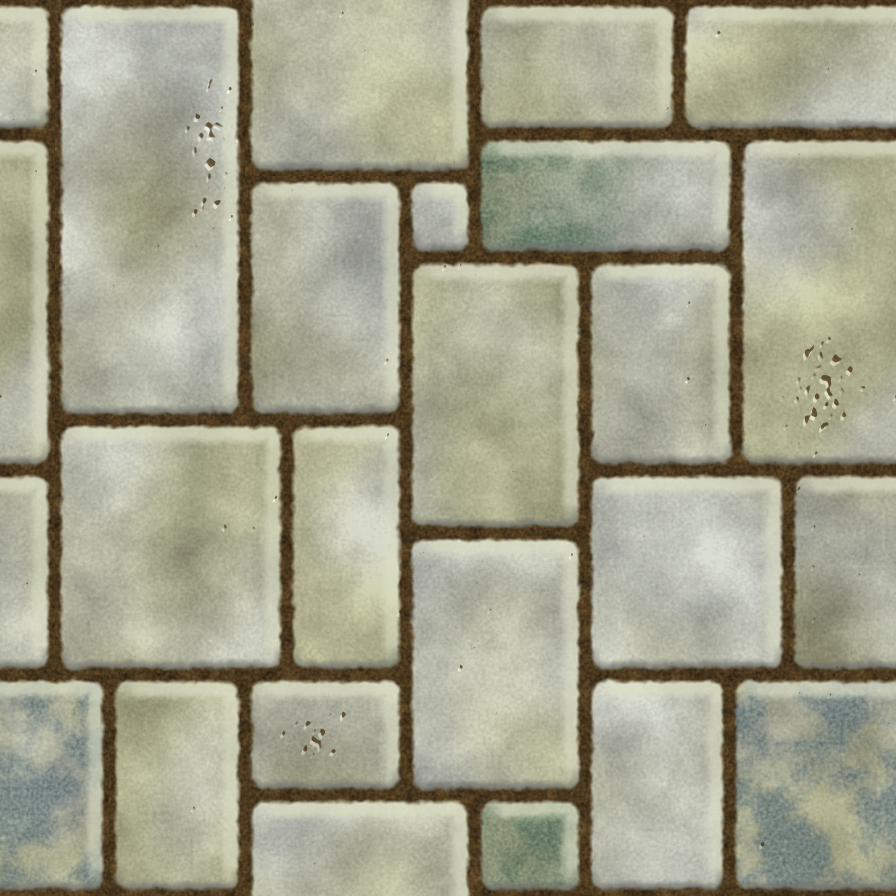
Reproduce this texture procedurally as a WebGL 1 fragment shader.

```glsl
precision highp float;
// Weathered paving of rounded, mixed-size stones with brown earth joints.
uniform vec2 u_resolution;

#define REPEATS 1.0
#define UNITS 64.0     // layout units per repeat
#define GAP 0.48       // half the joint width
#define CORNER 0.85
#define GRAIN 0.20
#define WARM vec3(0.76, 0.76, 0.62)
#define PALE vec3(0.81, 0.82, 0.78)
#define SHADE vec3(0.40, 0.39, 0.30)
#define SLATE vec3(0.43, 0.44, 0.42)
#define EARTH vec3(0.29, 0.22, 0.12)
#define ALGAE vec3(0.34, 0.44, 0.36)
#define LICHEN vec3(0.39, 0.46, 0.48)

vec2 hash2(vec2 p) {
  vec3 a = fract(p.xyx * vec3(0.1031, 0.1030, 0.0973));
  a += dot(a, a.yzx + 33.33);
  return fract((a.xx + a.yz) * a.zy);
}

// Gradient noise, roughly -0.7 to 0.7
float corner(vec2 cell, vec2 f, vec2 o) {
  return dot(hash2(cell + o) * 2.0 - 1.0, f - o);
}
float noise(vec2 p) {
  vec2 i = floor(p), f = p - i;
  vec2 u = f * f * f * (f * (f * 6.0 - 15.0) + 10.0);
  return mix(mix(corner(i, f, vec2(0, 0)), corner(i, f, vec2(1, 0)), u.x),
             mix(corner(i, f, vec2(0, 1)), corner(i, f, vec2(1, 1)), u.x), u.y);
}
float fbm(vec2 p) {
  float sum = 0.0, amp = 1.0;
  for (int i = 0; i < 4; i++) {
    sum += amp * noise(p);
    p = p * 2.1 + 17.3;
    amp *= 0.55;
  }
  return sum;
}

// Keep the side of a box (left, top, right, bottom) that holds p
void cutX(inout vec4 b, vec2 p, float x) { if (p.x < x) b.z = min(b.z, x); else b.x = max(b.x, x); }
void cutY(inout vec4 b, vec2 p, float y) { if (p.y < y) b.w = min(b.w, y); else b.y = max(b.y, y); }

// Divide the repeat into stones; p is unwrapped where a stone crosses the border
vec4 findStone(inout vec2 p) {
  if (p.x < 3.9) p.x += UNITS;
  vec4 b = vec4(33.9, 0.0, 67.9, 48.2);
  if (p.x > 29.0 && p.x < 41.8 && p.y > 18.4 && p.y < 56.8) {          // centre pair
    b = vec4(29.0, 18.4, 41.8, 56.8);
    cutY(b, p, 38.1);
  } else if (p.x > 17.5 && p.x < 33.9 && (p.y < 12.6 || p.y > 56.8)) { // across top
    if (p.y < 12.6) p.y += UNITS;
    b = vec4(17.5, 56.8, 33.9, 76.6);
  } else if (p.y > 48.2) {                                             // lowest course
    if (p.x < 7.8) p.x += UNITS;
    b = vec4(7.8, 48.2, 71.8, 64.0);
    cutX(b, p, 17.5); cutX(b, p, 41.8); cutX(b, p, 52.1);
    if (p.x > 17.5 && p.x < 41.8) {
      cutY(b, p, 56.8);
      if (p.y < 56.8) b.z = 29.0; else b.x = 33.9;
    }
  } else if (p.x < 29.0 && p.y > 30.0) {                               // left, middle
    b = vec4(3.9, 30.0, 29.0, 48.2);
    cutX(b, p, 20.5);
  } else if (p.x < 33.9) {                                             // left, upper
    b = vec4(3.9, 0.0, 33.9, 30.0);
    cutX(b, p, 17.5);
    if (p.x > 17.5) { b.y = 12.6; cutX(b, p, 29.0); if (p.x > 29.0) b.w = 18.4; }
  } else {                                                             // right side
    cutY(b, p, 9.6); cutY(b, p, 33.6);
    if (p.y < 9.6) cutX(b, p, 48.5);
    else if (p.y > 33.6) { b.x = 41.8; cutX(b, p, 56.3); }
    else {
      cutX(b, p, 52.6);
      if (p.x < 52.6) { cutY(b, p, 18.4); if (p.y > 18.4) b.x = 41.8; }
    }
  }
  return b;
}

float spot(vec2 p, vec2 c, vec2 r) { vec2 v = (p - c) / r; return exp(-dot(v, v)); }

// Chipped hollows, dense in three worn areas and rare elsewhere
float pits(vec2 p) {
  float worn = spot(p, vec2(15.0, 11.0), vec2(1.4, 6.5))
             + spot(p, vec2(58.5, 27.5), vec2(3.0, 5.0)) + spot(p, vec2(22.4, 52.3), vec2(2.2, 1.8));
  return smoothstep(0.0, 0.15, noise(p * vec2(1.9, 1.5)) + 0.43 * worn - 0.52);
}

void main() {
  vec2 uv = gl_FragCoord.xy / u_resolution;
  vec2 p = fract(vec2(uv.x, 1.0 - uv.y) * REPEATS) * UNITS;
  vec4 box = findStone(p);
  vec2 centre = (box.xy + box.zw) * 0.5, local = p - centre;
  vec2 id = hash2(floor(centre * 10.0)), q = p + id * 90.0;
  float grain = noise(p * 3.4) + 0.6 * noise(p * 5.3 + 9.0);

  // Rounded outline with a slightly ragged edge
  vec2 halfSize = (box.zw - box.xy) * 0.5 - GAP;
  vec2 w = abs(local) - halfSize + CORNER;
  float d = length(max(w, 0.0)) + min(max(w.x, w.y), 0.0) - CORNER;
  d += 0.22 * noise(p * 0.7) + 0.16 * noise(p * 1.9);

  // Stone body: clouded tone, warm or cool by stone
  float tone = 0.74 + 0.55 * fbm(q * 0.13) + 0.2 * (id.x - 0.5) + GRAIN * grain;
  float cool = smoothstep(-0.35, 0.45, noise(q * 0.09 + 5.0) + 0.7 * (id.y - 0.5));
  vec3 stone = mix(mix(SHADE, SLATE, cool), mix(WARM, PALE, cool), clamp(tone, 0.0, 1.12));

  // Green and blue growth on three stones
  float patchy = smoothstep(-0.35, 0.3, fbm(q * 0.22 + 31.0));
  float teal = step(distance(centre, vec2(43.2, 14.0)), 1.0) * smoothstep(6.0, -5.0, local.x);
  float moss = step(distance(centre, vec2(37.8, 60.4)), 1.0);
  float blue = step(distance(centre, vec2(62.0, 56.1)), 1.0);
  stone = mix(stone, ALGAE * (1.0 + 0.4 * grain), (teal + moss) * (0.35 + 0.45 * patchy));
  stone = mix(stone, LICHEN * (1.0 + 0.4 * grain), blue * patchy * 0.7);

  // Bright rims on top and right, slate shadow underneath
  vec2 n = sign(local) * normalize(max(w + 0.8, 0.001));
  float rim = smoothstep(-1.5, -0.65, d);
  float lit = clamp(0.35 + 0.45 * n.x - 0.6 * n.y, 0.0, 1.0);
  stone = mix(stone, vec3(0.86, 0.87, 0.77), rim * lit * 0.75);
  stone = mix(stone, SLATE, smoothstep(-0.75, -0.1, d) * clamp(n.y, 0.0, 1.0) * 0.75);

  // Hollows with a lit lower edge
  float pit = pits(p);
  stone += 0.18 * (pits(p - vec2(-0.15, 0.25)) - pit);
  stone = mix(stone, EARTH * 1.15, pit * 0.75);

  // Earth joints
  vec3 earth = EARTH * (1.0 + 0.45 * noise(p * 0.9) + 0.5 * grain);
  float soft = max(0.2, 0.8 * UNITS * REPEATS / u_resolution.y);
  gl_FragColor = vec4(mix(stone, earth, smoothstep(-soft, soft, d)), 1.0);
}
```
